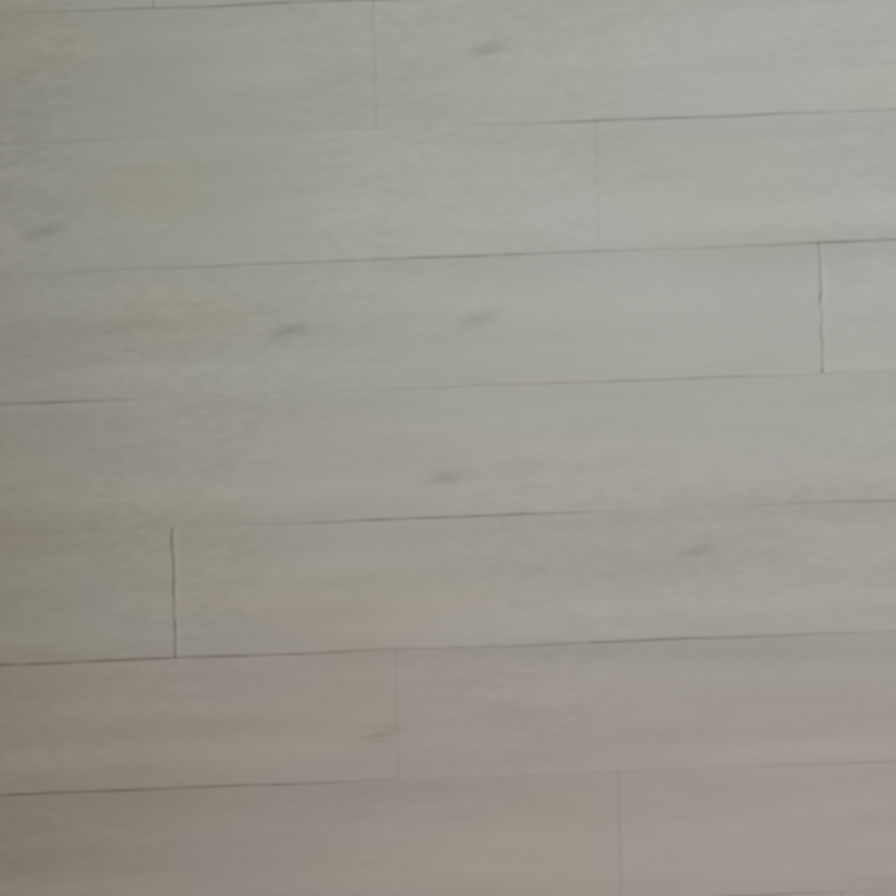
A WebGL 2 fragment shader for this texture:

```glsl
#version 300 es
precision highp float;
// Pale grey wooden planks, slightly tilted, with faint seams, grain and knots.

#define ROW_HEIGHT 0.1453   // plank width across the canvas
#define ROW_START 0.4036    // height of one seam at the left edge
#define TILT 0.038          // rise of the seams towards the right
#define PLANK_LENGTH 1.22
#define JOINT_START 1.165
#define JOINT_STEP 0.249    // shift of the end joint from row to row
#define SEAM_WIDTH 0.0021
#define SEAM_DEPTH 0.075
#define STREAK 0.042
#define GRAIN 0.022

uniform vec2 u_resolution;
out vec4 fragColor;

const vec3 TOP_LEFT = vec3(0.545, 0.540, 0.500);
const vec3 TOP_RIGHT = vec3(0.655, 0.660, 0.632);
const vec3 BOTTOM_LEFT = vec3(0.500, 0.472, 0.428);
const vec3 BOTTOM_RIGHT = vec3(0.620, 0.586, 0.564);

float hash(vec2 p) {
  vec3 q = fract(p.xyx * vec3(0.1031, 0.1030, 0.0973));
  q += dot(q, q.yzx + 33.33);
  return fract((q.x + q.y) * q.z);
}

float noise(vec2 p) {
  vec2 cell = floor(p), f = fract(p);
  f = f * f * (3.0 - 2.0 * f);
  vec2 e = vec2(0.0, 1.0);
  return mix(mix(hash(cell), hash(cell + e.yx), f.x),
             mix(hash(cell + e.xy), hash(cell + e.yy), f.x), f.y);
}

// Layered noise centred on zero
float fbm(vec2 p) {
  float sum = 0.0, gain = 0.5;
  for (int i = 0; i < 4; i++) {
    sum += gain * (noise(p) - 0.5);
    p = p * 2.03 + 17.1;
    gain *= 0.5;
  }
  return sum;
}

// Soft line profile, never thinner than about a pixel
float line(float d, float width) {
  float w = max(width, 0.8 / min(u_resolution.x, u_resolution.y));
  return exp(-d * d / (w * w));
}

// Uneven light: dim at the left, cool above, pinkish below
vec3 lighting(vec2 uv) {
  float across = 1.0 - pow(1.0 - uv.x, 2.3);
  vec3 low = mix(BOTTOM_LEFT, BOTTOM_RIGHT, across);
  vec3 high = mix(TOP_LEFT, TOP_RIGHT, across);
  return mix(low, high, smoothstep(0.0, 0.75, uv.y));
}

// Dark smudges, at most one in each cell along a plank
float knots(float x, float v, float row) {
  float sum = 0.0, cell = floor(x / 0.5);
  for (float i = -1.0; i <= 1.0; i++) {
    vec2 id = vec2(cell + i, row) + 40.0;
    vec2 center = vec2((cell + i + hash(id)) * 0.5, 0.3 + 0.4 * hash(id + 9.0));
    vec2 d = vec2(x - center.x, (v - center.y) * ROW_HEIGHT);
    d.y -= 0.2 * d.x;
    d += 0.012 * vec2(fbm(vec2(x, v) * 30.0), fbm(vec2(v, x) * 25.0));
    d /= vec2(0.022, 0.008);
    sum += step(0.6, hash(id + 21.0)) * exp(-dot(d, d));
  }
  return sum;
}

void main() {
  vec2 uv = gl_FragCoord.xy / u_resolution;

  // Plank coordinates
  float wobble = 0.004 * fbm(vec2(uv.x * 9.0, uv.y * 5.0));
  float v = (uv.y - TILT * uv.x - ROW_START + wobble) / ROW_HEIGHT;
  float row = floor(v), seam = floor(v + 0.5);
  float within = v - row;
  float seamGap = (v - seam) * ROW_HEIGHT;

  // Long streaks, soft mottling and fine slanted scratches
  vec2 along = vec2(uv.x, v * ROW_HEIGHT);
  float shade = STREAK * fbm(along * vec2(2.2, 27.0) + row * 3.7);
  shade += 0.6 * STREAK * fbm(along * vec2(7.0, 40.0) + 50.0);
  float patches = smoothstep(0.35, 0.75, noise(uv * 5.0 + 8.0));
  float scratches = fbm(vec2(uv.x + uv.y, 2.5 * (uv.y - 0.3 * uv.x)) * 60.0);
  shade += GRAIN * scratches * (0.5 + patches + exp(-7.0 * uv.x));

  // Pale band above each seam, shadow just below it
  float band = exp(-pow((within - 0.25) / 0.12, 2.0));
  shade += 0.018 * band * noise(vec2(uv.x * 3.0, row * 7.3));
  float shadow = exp(-pow((within - 0.93) / 0.13, 2.0));
  shade -= 0.020 * shadow * noise(vec2(uv.x * 2.5, row * 5.1 + 30.0));

  // Worn seams that come and go
  float wear = smoothstep(0.15, 0.85, noise(vec2(uv.x * 4.0 + 5.0, seam * 3.3 + 60.0)));
  wear *= 0.65 + 0.7 * noise(vec2(uv.x * 45.0, seam * 8.0));
  shade -= SEAM_DEPTH * (0.12 + 0.88 * wear) * line(seamGap, SEAM_WIDTH);

  // Staggered end joints, dark edge beside a faint light one
  float joint = JOINT_START - JOINT_STEP * row;
  float jointGap = mod(uv.x - joint + 0.5 * PLANK_LENGTH, PLANK_LENGTH) - 0.5 * PLANK_LENGTH;
  jointGap += 0.004 * (within - 0.5) + 0.003 * fbm(vec2(v * 9.0, row));
  float jointWear = abs(row) == 1.0 ? 0.9 : 0.15 + 0.3 * hash(vec2(row + 30.0, 4.0));
  jointWear *= 0.5 + noise(vec2(v * 12.0, 3.0));
  shade -= SEAM_DEPTH * jointWear * line(jointGap, SEAM_WIDTH);
  shade += 0.015 * jointWear * line(jointGap - 0.005, 0.003);

  shade -= 0.045 * knots(uv.x, within, row);

  // Slight warm stains
  float stain = smoothstep(0.5, 0.9, noise(along * vec2(5.0, 13.0) + 70.0));
  vec3 color = lighting(uv) + shade - stain * vec3(0.0, 0.004, 0.014);
  fragColor = vec4(color, 1.0);
}
```
